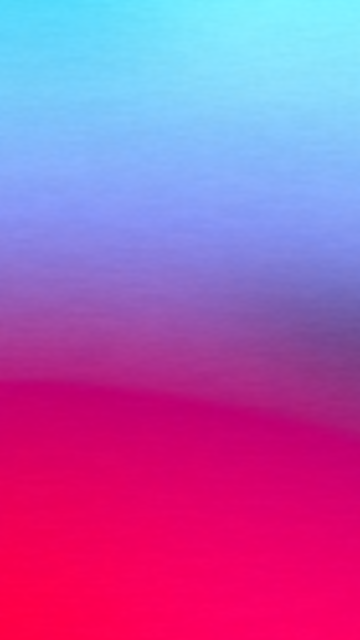
Write a Shadertoy shader that draws this background.

```glsl
// Linear progress from a to b, limited to 0..1
float ramp(float a, float b, float x) {
    return clamp((x - a) / (b - a), 0.0, 1.0);
}

float hash(vec2 p) {
    return fract(sin(dot(p, vec2(127.1, 311.7))) * 43758.5453);
}

// Smooth value noise, centred on zero
float noise(vec2 p) {
    vec2 cell = floor(p);
    vec2 f = fract(p);
    f = f * f * (3.0 - 2.0 * f);
    float low = mix(hash(cell), hash(cell + vec2(1.0, 0.0)), f.x);
    float high = mix(hash(cell + vec2(0.0, 1.0)), hash(cell + 1.0), f.x);
    return mix(low, high, f.y) - 0.5;
}

// Upper haze: magenta through violet and periwinkle to cyan
vec3 skyColor(float h, float x) {
    vec3 color = mix(vec3(0.72, 0.09, 0.48), vec3(0.65, 0.25, 0.60), ramp(0.0, 0.12, h));
    color = mix(color, vec3(0.58, 0.38, 0.74), ramp(0.12, 0.235, h));
    color = mix(color, vec3(0.54, 0.49, 0.87), ramp(0.235, 0.345, h));
    color = mix(color, vec3(0.53, 0.58, 0.96), ramp(0.345, 0.44, h));
    color = mix(color, vec3(0.53, 0.68, 0.985), ramp(0.44, 0.56, h));
    color = mix(color, vec3(0.46, 0.81, 0.985), ramp(0.56, 0.77, h));
    color = mix(color, vec3(0.33, 0.86, 0.99), ramp(0.77, 1.0, h));

    // Dusky shade at the right
    float shade = smoothstep(0.4, 1.1, x) * exp(-pow((h - 0.23) / 0.17, 2.0));
    color -= vec3(0.14, 0.08, 0.16) * shade;

    // Pale cyan glow at the upper right
    float glow = smoothstep(0.1, 0.75, x) * smoothstep(0.55, 1.0, h);
    return color + vec3(0.16, 0.09, 0.01) * glow;
}

// Lower wave: dark magenta deepening to hot pink, redder at the left
vec3 waveColor(float depth, float x) {
    float t = clamp(depth / 0.38, 0.0, 1.0);
    float red = 1.0 - 0.26 * pow(1.0 - t, 1.7);
    float blue = mix(0.45, mix(0.27, 0.39, smoothstep(-0.1, 0.8, x)), pow(t, 0.75));
    return vec3(red, 0.0, blue);
}

void mainImage(out vec4 fragColor, in vec2 fragCoord) {
    vec2 uv = fragCoord / iResolution.xy;

    // Crest of the wave falls towards the right
    float crest = 0.404 - 0.09 * pow(uv.x, 1.9);
    float height = uv.y - crest;

    vec3 sky = skyColor(max(height, 0.0) / (1.0 - crest), uv.x);
    vec3 wave = waveColor(max(-height, 0.0), uv.x);
    float softness = mix(0.009, 0.018, uv.x);
    vec3 color = mix(wave, sky, smoothstep(-softness, softness, height));

    // Fine horizontal streaks and soft mottling, stronger in the haze
    float streaks = noise(uv * vec2(14.0, 130.0)) + 0.6 * noise(uv * vec2(40.0, 210.0) + 17.0);
    float mottle = noise(uv * vec2(70.0, 125.0) + 5.0);
    float strength = mix(0.6, 1.0, smoothstep(-0.05, 0.05, height));
    color += (streaks * 0.018 + mottle * 0.012) * strength;
    color.rb += vec2(1.0, -1.0) * noise(uv * vec2(30.0, 54.0) + 31.0) * 0.012;

    fragColor = vec4(clamp(color, 0.0, 1.0), 1.0);
}
```
